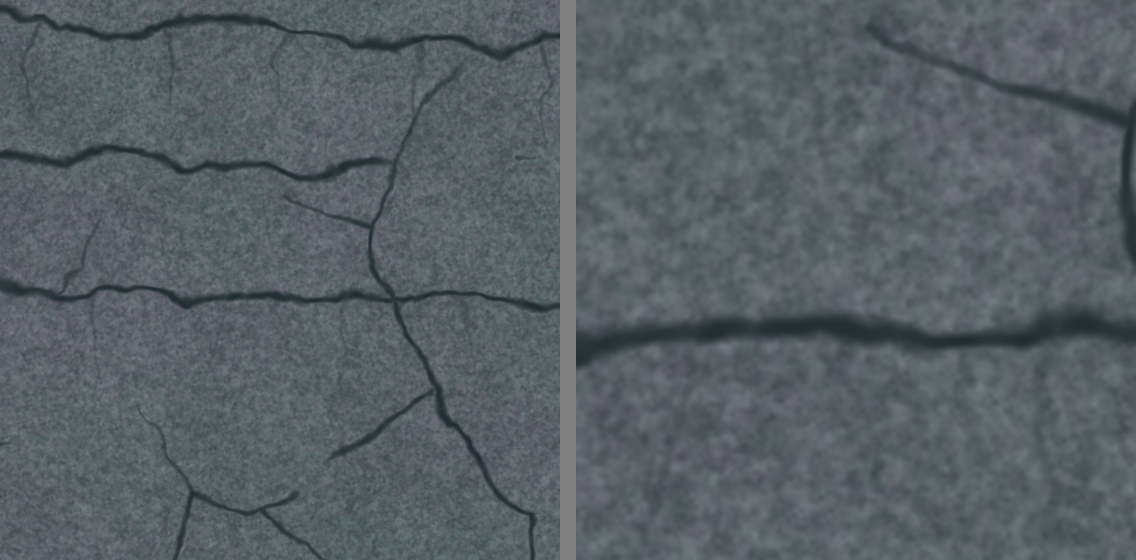
Left, the full canvas; right, a detail of the centre.
Write a three.js fragment shader that draws this texture.

```glsl
varying vec2 vUv;

const vec3 ASPHALT = vec3(0.347, 0.382, 0.398);
const vec3 CRACK_DARK = vec3(0.135, 0.175, 0.192);
const vec3 TINT = vec3(0.045, -0.012, 0.025);   // violet against green drift
const float MAIN_WIDTH = 0.0068;
const float LIMB_WIDTH = 0.0056;
const float SPUR_WIDTH = 0.0046;
const float ROW_TOP = 0.945;
const float ROW_STEP = 0.24;
const float ROW_SLOPE = -0.035;
const float GRAIN = 0.092;
const int ROWS = 3;
const int SPURS = 9;
const int FLECKS = 2;

float hash(vec2 p) {
  vec3 q = fract(vec3(p.xyx) * 0.1031);
  q += dot(q, q.yzx + 33.33);
  return fract((q.x + q.y) * q.z);
}

// Value noise centred on zero, from -0.5 to 0.5
float noise(vec2 p) {
  vec2 i = floor(p);
  vec2 f = fract(p);
  f = f * f * (3.0 - 2.0 * f);
  float low = mix(hash(i), hash(i + vec2(1.0, 0.0)), f.x);
  float high = mix(hash(i + vec2(0.0, 1.0)), hash(i + 1.0), f.x);
  return mix(low, high, f.y) - 0.5;
}

vec2 noise2(vec2 p) {
  return vec2(noise(p + 17.0), noise(p + 71.0));
}

vec2 turn(vec2 p, float angle) {
  float c = cos(angle);
  float s = sin(angle);
  return vec2(c * p.x - s * p.y, s * p.x + c * p.y);
}

float stroke(float dist, float width) {
  return 1.0 - smoothstep(0.15 * width, 1.7 * width, abs(dist));
}

// Crack from a to b that thins and fades towards b
float limb(vec2 p, vec2 a, vec2 b, float width) {
  vec2 ab = b - a;
  float t = clamp(dot(p - a, ab) / dot(ab, ab), 0.0, 1.0);
  return stroke(length(p - a - t * ab), width * (1.0 - 0.4 * t)) * (1.0 - 0.5 * t);
}

float rowHeight(float row, float x) {
  return ROW_TOP - ROW_STEP * row + ROW_SLOPE * (x - 0.4);
}

float cracks(vec2 uv) {
  // Shared wander keeps the junctions joined
  vec2 p = uv + 0.055 * noise2(uv * 9.0) + 0.016 * noise2(uv * 27.0)
         + 0.005 * noise2(uv * 75.0);
  float swell = 1.0 + 0.7 * noise(uv * 14.0 + 5.0);
  float ink = 0.0;

  // Long level cracks; the middle one stops short
  for (int i = 0; i < ROWS; i++) {
    float row = float(i);
    float reach = i == 1 ? 1.0 - smoothstep(0.66, 0.74, p.x) : 1.0;
    ink = max(ink, reach * stroke(p.y - rowHeight(row, p.x), MAIN_WIDTH * swell));
  }

  // Bowed trunk crossing the rows on the right
  float rise = p.y - 0.57;
  float trunkX = min(0.685 + 1.2 * rise * rise, 0.962);
  float lean = trunkX < 0.962 ? 2.4 * rise : 0.0;
  float trunk = stroke((p.x - trunkX) / sqrt(1.0 + lean * lean), LIMB_WIDTH * swell);
  trunk *= mix(0.95, 0.62, smoothstep(0.55, 0.75, p.y));
  ink = max(ink, trunk * (1.0 - smoothstep(0.86, 0.93, p.y)));

  // Low arc meeting the trunk, broken in the middle
  float run = p.x - 0.34;
  float arc = stroke((p.y - 0.097 - 1.18 * run * run) / sqrt(1.0 + 5.57 * run * run),
                     LIMB_WIDTH * swell);
  arc *= step(0.34, p.x) * (1.0 - smoothstep(0.755, 0.77, p.x));
  ink = max(ink, 0.9 * arc * smoothstep(0.015, 0.045, abs(p.x - 0.565)));

  // Side limbs
  ink = max(ink, limb(p, vec2(0.34, 0.097), vec2(0.30, -0.08), LIMB_WIDTH));
  ink = max(ink, 0.7 * limb(p, vec2(0.34, 0.097), vec2(0.25, 0.27), SPUR_WIDTH));
  ink = max(ink, limb(p, vec2(0.46, 0.114), vec2(0.60, -0.05), LIMB_WIDTH));
  ink = max(ink, 0.9 * limb(p, vec2(0.685, 0.57), vec2(0.52, 0.66), LIMB_WIDTH));
  ink = max(ink, 0.7 * limb(p, vec2(0.10, 0.475), vec2(0.19, 0.61), SPUR_WIDTH));

  // Faint upright spurs hanging from the top and bottom rows
  for (int i = 0; i < SPURS; i++) {
    float n = float(i);
    float x = fract(0.07 + 0.22 * n);
    float row = i < 5 ? 0.0 : 2.0;
    float drop = mix(0.10, 0.23, hash(vec2(n, 3.0)));
    vec2 root = vec2(x, rowHeight(row, x));
    vec2 tip = root + vec2(0.05 * (hash(vec2(n, 8.0)) - 0.5), -drop);
    float strength = mix(0.62, 0.28, row * 0.5) * mix(0.7, 1.1, hash(vec2(n, 5.0)));
    ink = max(ink, strength * limb(p, root, tip, SPUR_WIDTH));
  }

  // Short stray flecks
  for (int i = 0; i < FLECKS; i++) {
    vec2 c = vec2(fract(0.92 + 0.09 * float(i)), 0.705 - 0.495 * float(i));
    ink = max(ink, 0.75 * limb(p, c, c + vec2(0.03, 0.005), SPUR_WIDTH));
  }
  return ink * (0.93 + 0.3 * noise(uv * 55.0));
}

void main() {
  // Soft grain in several sizes, each turned to hide the lattice
  float grain = noise(turn(vUv, 0.5) * 170.0)
              + 0.65 * noise(turn(vUv, 1.1) * 88.0 + 9.0)
              + 0.6 * noise(turn(vUv, 0.2) * 290.0 + 31.0)
              + 0.35 * noise(turn(vUv, 0.8) * 11.0 + 4.0);
  float drift = noise(vUv * 5.0 + 40.0) + 0.8 * noise(turn(vUv, 0.7) * 95.0 + 60.0);
  float pale = smoothstep(0.31, 0.47, noise(turn(vUv, 0.9) * 75.0 + 13.0));
  vec3 color = ASPHALT + GRAIN * grain + TINT * drift * 0.7 + 0.03 * pale;

  color = mix(color, CRACK_DARK, clamp(cracks(vUv), 0.0, 1.0));
  gl_FragColor = vec4(color, 1.0);
}
```
